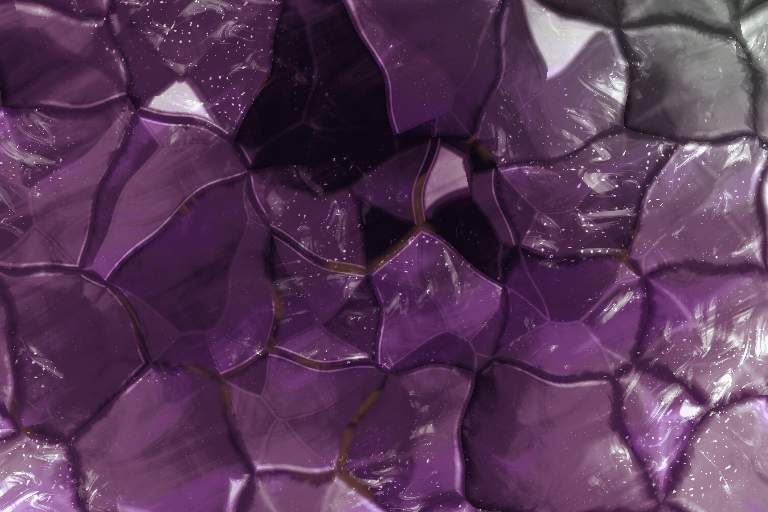
This texture is drawn by a WebGL 1 fragment shader. Its source:

```glsl
precision highp float;
// A bed of amethyst crystals: faceted cells, dark crevices, icy flaws and glints.

uniform vec2 u_resolution;

vec2 hash2(vec2 p) {
  return fract(sin(vec2(dot(p, vec2(127.1, 311.7)), dot(p, vec2(269.5, 183.3)))) * 43758.5);
}

float hash(vec2 p) { return hash2(p).x; }

// Layered, turned and warped sines, about -1 to 1.
float clouds(vec2 p) {
  float sum = 0.0, amp = 0.6;
  for (int i = 0; i < 6; i++) {
    p = mat2(0.8, 0.6, -0.6, 0.8) * p + 0.7 * sin(p.yx * 1.3 + 2.1);
    sum += amp * sin(p.x) * cos(p.y);
    p = p * 1.85 + 3.7;
    amp *= 0.68;
  }
  return sum;
}

// Small round grains, one in some of the cells.
float glints(vec2 p, float share) {
  vec2 cell = floor(p);
  vec2 rnd = hash2(cell);
  vec2 d = fract(p) - 0.3 - 0.4 * rnd;
  float size = 0.08 + 0.18 * hash(cell + 7.3);
  return step(1.0 - share, hash(cell + 31.7)) * (1.0 - smoothstep(size * 0.3, size, length(d)));
}

vec3 amethyst(float tone) {
  vec3 c = mix(vec3(0.06, 0.03, 0.08), vec3(0.26, 0.13, 0.26), smoothstep(0.0, 0.3, tone));
  c = mix(c, vec3(0.45, 0.27, 0.42), smoothstep(0.3, 0.5, tone));
  c = mix(c, vec3(0.63, 0.50, 0.59), smoothstep(0.5, 0.68, tone));
  c = mix(c, vec3(0.78, 0.74, 0.78), smoothstep(0.68, 0.84, tone));
  return mix(c, vec3(0.97, 0.96, 0.98), smoothstep(0.84, 1.05, tone));
}

void main() {
  vec2 p = gl_FragCoord.xy / u_resolution.y;
  float aspect = u_resolution.x / u_resolution.y;
  vec2 uv = vec2(p.x / aspect, p.y);
  vec2 q = p * 4.1 + 0.07 * sin(p.yx * 13.0) + 0.02 * sin(p.yx * 41.0 + 1.0);

  // Power cells: straight borders, mixed sizes; keep the three nearest.
  vec3 near = vec3(99.0);
  vec2 c1 = vec2(0.0), c2 = vec2(0.0), c3 = vec2(0.0);
  vec2 id = vec2(0.0), id2 = vec2(0.0);
  for (int j = -2; j <= 2; j++) {
    for (int i = -2; i <= 2; i++) {
      vec2 cell = floor(q) + vec2(float(i), float(j));
      vec2 c = cell + 0.1 + 0.8 * hash2(cell) - q;
      float d = dot(c, c) - 0.4 * hash(cell + 5.5);
      if (d < near.x) {
        near = vec3(d, near.xy);
        c3 = c2; c2 = c1; c1 = c;
        id2 = id; id = cell;
      } else if (d < near.y) {
        near = vec3(near.x, d, near.y);
        c3 = c2; c2 = c;
        id2 = cell;
      } else if (d < near.z) {
        near.z = d;
        c3 = c;
      }
    }
  }
  float border = (near.y - near.x) / (2.0 * length(c2 - c1));
  float ridge = (near.z - near.y) / (2.0 * length(c3 - c2));
  float crystal = hash(id + 2.7);
  float facet = hash(id * 1.7 + id2 * 3.1);

  // Focus softens toward the corners.
  float blur = 0.015 + 0.07 * smoothstep(0.3, 0.75, length(uv - vec2(0.45, 0.55)));

  // Light across the bed: deep middle, pale right side and foot.
  float right = smoothstep(0.62, 1.02, uv.x + 0.05 * sin(p.y * 9.0));
  float foot = smoothstep(0.36, 0.0, uv.y);
  float left = smoothstep(0.36, 0.0, uv.x);
  float tone = 0.27 + 0.34 * right + 0.2 * foot + 0.16 * left;
  tone -= 0.13 * smoothstep(0.3, 0.0, length((uv - vec2(0.5, 0.62)) * vec2(1.0, 0.7)));

  // Crystal bodies, flat facets, inner slope and smoky clouds.
  float smoke = clouds(p * 9.0 + id * 2.3);
  float grain = clouds(p * 34.0 + id * 5.1);
  tone += 0.24 * (crystal - 0.5);
  tone += 0.24 * (facet - 0.5) * smoothstep(0.0, blur * 2.0, ridge);
  tone -= 0.13 * dot(c1, normalize(hash2(id + 9.1) - vec2(0.5, 0.2)));
  tone += 0.11 * smoke + 0.035 * grain;

  // Icy flaws: streaked veils in patches of some crystals.
  float patchy = smoothstep(0.1, 0.75, clouds(p * 7.0 + id * 4.4 + 8.0) + 0.5 * crystal - 0.1);
  float turn = 6.28 * hash(id + 4.2);
  vec2 along = mat2(cos(turn), sin(turn), -sin(turn), cos(turn)) * p;
  float streak = clouds(along * vec2(28.0, 62.0));
  float veil = patchy * smoothstep(0.1, 0.9, streak);
  tone += veil * (0.28 + 0.2 * max(right, foot));

  // Crevices, then thin broken rims and faint ridges that catch light.
  tone *= mix(0.5, 1.0, smoothstep(0.0, 0.05 + blur, border + 0.025 * grain));
  float lit = smoothstep(0.45, 0.9, facet + 0.3 * smoke);
  float rim = 1.0 - smoothstep(0.0, blur, abs(border - 0.03 - 0.5 * blur));
  tone += 0.3 * rim * lit;
  tone += 0.07 * (1.0 - smoothstep(0.0, blur, ridge)) * step(0.5, crystal);

  // A rare mirror facet, and sparkle in the veils with fine dust elsewhere.
  tone += 0.4 * step(0.965, facet) * smoothstep(0.04, 0.06 + blur, min(border, ridge));
  tone += glints(p * 62.0 + smoke, 0.4) * patchy * 0.5;
  tone += glints(p * 125.0, 0.13) * (0.12 + 0.3 * patchy);

  // Colour: violet glow inside some crystals, grey quartz top right, rusty seams.
  vec3 color = amethyst(clamp(tone, 0.0, 1.1));
  float glow = smoothstep(-0.1, 0.6, smoke + crystal - 0.5) * (1.0 - veil);
  color *= mix(vec3(1.0), vec3(0.98, 0.76, 1.12), 0.75 * glow);
  float quartz = smoothstep(0.55, 0.05, length((uv - vec2(1.0, 1.05)) * vec2(1.0, 0.8)));
  float grey = dot(color, vec3(0.35, 0.45, 0.2));
  color = mix(color, grey * vec3(1.0, 1.03, 1.0), max(quartz, 0.4 * veil));
  float rust = (1.0 - smoothstep(0.0, 0.07, border)) * smoothstep(0.35, 0.8, clouds(p * 5.0 + 2.0));
  color = mix(color, vec3(0.42, 0.27, 0.17), 0.6 * rust * (1.0 - right));
  gl_FragColor = vec4(color, 1.0);
}
```
